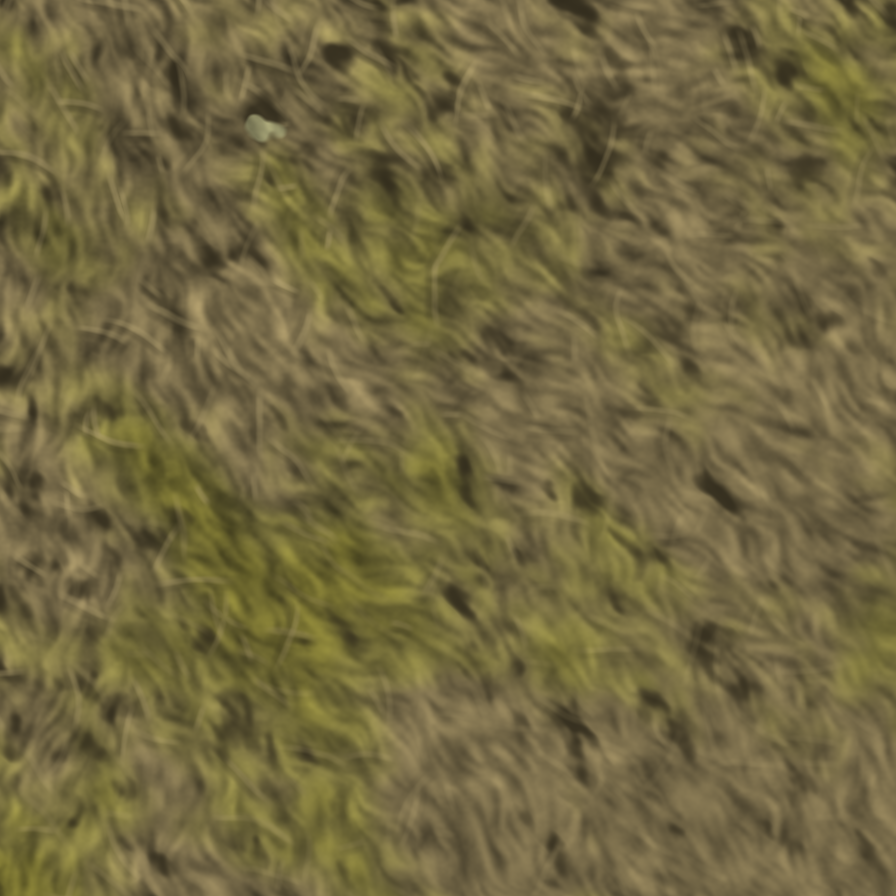
Write a Shadertoy shader that draws this texture.

```glsl
// Matted dry grass with mossy patches, swept down to the right.
// Noise is smeared briefly along a wandering flow field to form soft fibres;
// loose stalks, ragged dark gaps and one pale stone are laid over it.

const vec3 STRAW      = vec3(0.472, 0.421, 0.290);
const vec3 MOSS       = vec3(0.452, 0.424, 0.230);
const vec3 DEEP_MOSS  = vec3(0.425, 0.405, 0.150);
const vec3 GAP        = vec3(0.190, 0.168, 0.110);
const vec3 STALK      = vec3(0.610, 0.550, 0.385);
const vec3 STONE      = vec3(0.620, 0.610, 0.440);

const float SWEEP_ANGLE  = -0.80;   // main lie of the grass, radians
const float FIBRE_FREQ   = 112.0;   // fine fibres across the canvas
const float CLUMP_FREQ   = 50.0;    // tufts of fibres
const float FIBRE_STEP   = 0.0027;  // smear step along the flow
const int   FIBRE_STEPS  = 6;       // steps each way
const float FIBRE_SHADE  = 0.092;
const float CLUMP_SHADE  = 0.076;
const float PATCH_SHADE  = 0.030;
const float STALK_CELLS  = 15.0;
const int   STALK_LAYERS = 3;
const vec2  MOSS_LOW     = vec2(0.22, 0.24);
const vec2  MOSS_RIGHT   = vec2(0.94, 0.68);
const vec2  STONE_CENTRE = vec2(0.29, 0.857);

float hash(vec2 p) {
    return fract(sin(dot(p, vec2(127.1, 311.7))) * 43758.5453);
}

float noise(vec2 p) {
    vec2 i = floor(p), f = fract(p);
    f = f * f * (3.0 - 2.0 * f);
    return mix(mix(hash(i), hash(i + vec2(1, 0)), f.x),
               mix(hash(i + vec2(0, 1)), hash(i + vec2(1, 1)), f.x), f.y);
}

float fbm(vec2 p) {
    float sum = 0.0, amp = 0.571;
    for (int i = 0; i < 3; i++) {
        sum += amp * noise(p);
        p = p * 2.03 + 17.3;
        amp *= 0.5;
    }
    return sum;
}

vec2 rotate(vec2 p, float a) {
    float c = cos(a), s = sin(a);
    return vec2(c * p.x + s * p.y, c * p.y - s * p.x);
}

float flowAngle(vec2 p) {
    float wander = 0.9 * (noise(p * 4.0 + 3.7) - 0.5);
    float curl = 0.9 * (noise(p * 14.0 + 41.0) - 0.5);
    float tangle = 1.3 * (noise(p * 36.0 + 11.0) - 0.5);
    float steepLeft = -0.35 * smoothstep(0.5, 0.0, p.x);
    return SWEEP_ANGLE + wander + curl + tangle + steepLeft;
}

vec2 flow(vec2 p) {
    float a = flowAngle(p);
    return vec2(cos(a), sin(a));
}

// Fine (x) and coarse (y) noise averaged along the flow, roughly -2..2
vec2 fibres(vec2 uv) {
    vec2 ahead = uv, behind = uv, sum = vec2(0.0);
    for (int i = 0; i < FIBRE_STEPS; i++) {
        sum.x += noise(ahead * FIBRE_FREQ) + noise(behind * FIBRE_FREQ);
        sum.y += noise(ahead * CLUMP_FREQ + 9.0) + noise(behind * CLUMP_FREQ + 9.0);
        ahead += FIBRE_STEP * flow(ahead);
        behind -= FIBRE_STEP * flow(behind);
    }
    return (sum / float(2 * FIBRE_STEPS) - 0.5) * vec2(8.0, 5.8);
}

// Curved stalk cover (x) and the shadow beside it (y)
vec2 stalks(vec2 uv, float seed) {
    vec2 cell = floor(uv * STALK_CELLS + seed), cover = vec2(0.0);
    for (int j = -1; j <= 1; j++)
    for (int i = -1; i <= 1; i++) {
        vec2 id = cell + vec2(i, j);
        float r = hash(id + 5.1 + seed), s = hash(id + 8.7 + seed);
        vec2 centre = (id + vec2(r, s) - seed) / STALK_CELLS;
        float turn = 2.2 * (hash(id + 2.3 + seed) - 0.6);
        vec2 q = rotate(uv - centre, SWEEP_ANGLE + turn);
        q.y += 10.0 * (s - 0.5) * q.x * q.x + 0.006 * (noise(uv * 32.0) - 0.5);
        float halfLength = mix(0.014, 0.052, hash(id + 6.9 + seed));
        float along = smoothstep(halfLength, 0.4 * halfLength, abs(q.x));
        float strength = along * smoothstep(0.25, 1.0, hash(id + 12.4 + seed));
        float lit = smoothstep(0.0056, 0.0010, abs(q.y));
        float shadow = smoothstep(0.0075, 0.001, abs(q.y + 0.0065));
        cover = max(cover, strength * vec2(lit, shadow));
    }
    return cover;
}

void mainImage(out vec4 fragColor, in vec2 fragCoord) {
    vec2 uv = fragCoord / iResolution.y;
    vec2 swept = rotate(uv, SWEEP_ANGLE);
    vec2 fibre = fibres(uv);
    float rough = smoothstep(0.1, 1.0, 0.55 + 0.6 * (uv.y - uv.x));

    // Straw and moss ground
    float bias = exp(-14.0 * dot(uv - MOSS_LOW, uv - MOSS_LOW))
               + 0.7 * exp(-16.0 * dot(uv - MOSS_RIGHT, uv - MOSS_RIGHT));
    float moss = fbm(swept * vec2(4.0, 6.5) + 21.0) + 0.24 * bias + 0.03 * fibre.y;
    vec3 color = mix(STRAW, MOSS, smoothstep(0.44, 0.74, moss));
    color = mix(color, DEEP_MOSS, 0.7 * smoothstep(0.64, 0.95, moss));

    // Light and shade of the fibres, with a little crumbly grain
    float patchTone = (fbm(uv * 6.0 + 63.0) - 0.5) * 7.0;
    float grain = (fbm(uv * 70.0 + 31.0) - 0.5) * 7.0;
    float shade = FIBRE_SHADE * fibre.x + CLUMP_SHADE * fibre.y
                + PATCH_SHADE * patchTone + 0.025 * grain;
    color *= 1.0 + shade * mix(0.85, 1.2, rough);

    // Ragged dark gaps between the tufts, gathered in loose groups
    float hollow = fbm(swept * vec2(17.0, 27.0) + 7.0) - 0.045 * fibre.y - 0.03 * fibre.x;
    float group = 0.22 * (noise(uv * 5.0 + 77.0) - 0.5) + 0.09 * (rough - 0.5);
    float gap = smoothstep(0.62, 0.95, hollow + group);
    color = mix(color, GAP, 0.85 * gap);

    // Loose stalks
    for (int layer = 0; layer < STALK_LAYERS; layer++) {
        vec2 stalk = stalks(uv, 0.37 + 3.1 * float(layer)) * mix(0.22, 0.72, rough);
        color = mix(color, GAP, 0.34 * stalk.y * (1.0 - stalk.x));
        color = mix(color, STALK * (1.0 + 0.5 * shade), 0.70 * stalk.x);
    }

    // Pale stone under a dark hollow
    vec2 s = uv - STONE_CENTRE + 0.02 * (vec2(noise(uv * 60.0), noise(uv * 60.0 + 5.0)) - 0.5);
    color = mix(color, GAP, 0.8 * smoothstep(0.026, 0.010, length(s - vec2(0.0, 0.022))));
    color = mix(color, STONE * (1.0 + shade), smoothstep(0.024, 0.015, length(s * vec2(1.0, 1.2))));

    fragColor = vec4(color, 1.0);
}
```
